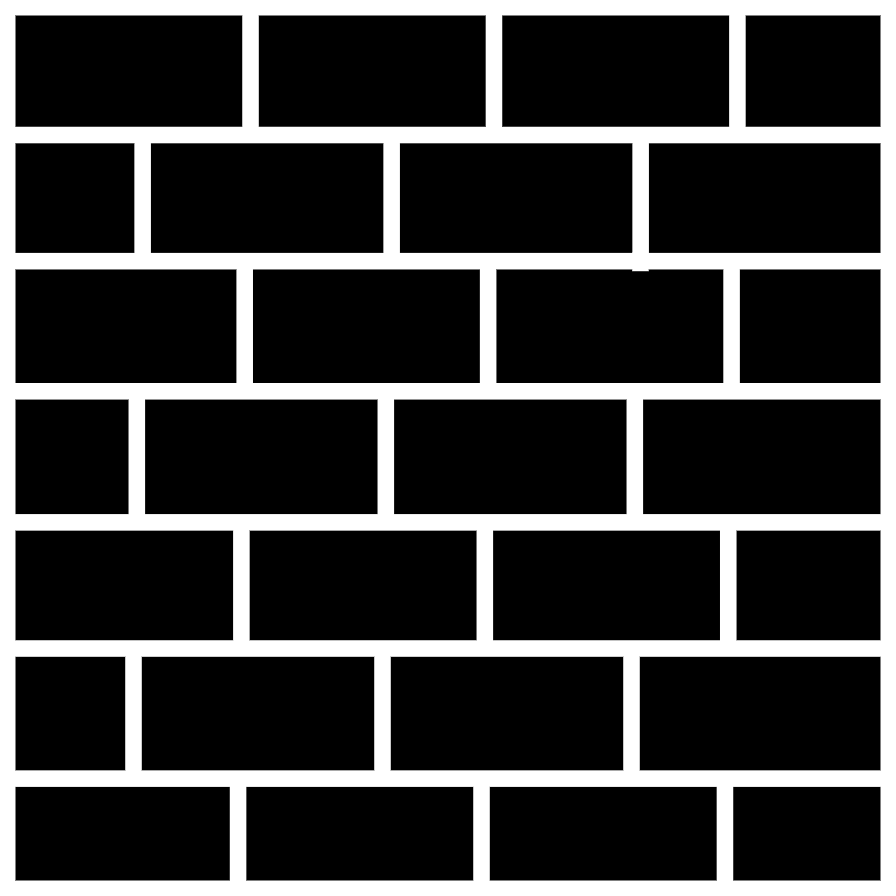
Reproduce this pattern procedurally as a three.js fragment shader.

```glsl
// Black running-bond brick wall with white mortar joints and a white frame.
#define BRICK vec3(0.0)
#define MORTAR vec3(1.0)
#define JOINT 0.0185        // mortar width
#define FRAME 0.0173        // outer border width
#define COURSE 0.1441       // mean course height
#define FIRST_BED 0.1507    // first bed joint, measured from the top
#define EVEN_BOND vec2(0.2796, 0.2717) // first upright joint, spacing
#define ODD_BOND vec2(0.1592, 0.2779)
#define SLIP 0.0037         // leftward drift per pair of courses
#define FIRST_SLIP 0.0028   // extra drift after the first pair

varying vec2 vUv;

// Height of a bed joint; courses vary slightly in a cycle of three.
float bedJoint(float i) {
  float phase = mod(i, 3.0);
  float unevenness = phase < 0.5 ? 0.0 : (phase < 1.5 ? 0.0033 : 0.0022);
  return FIRST_BED + i * COURSE - unevenness;
}

// Signed distance to the nearest of the three upright joints in a course.
float uprightJoint(float x, float course) {
  vec2 bond = mod(course, 2.0) < 0.5 ? EVEN_BOND : ODD_BOND;
  float pair = floor(course / 2.0);
  float start = bond.x - pair * SLIP - min(pair, 1.0) * FIRST_SLIP;
  float i = clamp(floor((x - start) / bond.y + 0.5), 0.0, 2.0);
  return abs(x - start - i * bond.y) - JOINT * 0.5;
}

float box(vec2 p, vec2 halfSize) {
  vec2 d = abs(p) - halfSize;
  return max(d.x, d.y);
}

void main() {
  vec2 p = vec2(vUv.x, 1.0 - vUv.y);

  // Bed joints, counting the courses passed from the top
  float course = 0.0;
  float d = 1.0;
  for (int i = 0; i < 6; i++) {
    float bed = bedJoint(float(i));
    course += step(bed, p.y);
    d = min(d, abs(p.y - bed) - JOINT * 0.5);
  }
  d = min(d, uprightJoint(p.x, course));

  // Outer frame
  d = min(d, -box(p - 0.5, vec2(0.5 - FRAME)));

  // Small mortar overrun beneath the last joint of the second course
  d = min(d, box(p - vec2(0.7148, 0.2917), vec2(JOINT * 0.5, 0.0110)));

  float edge = max(fwidth(vUv.y), 0.00001);
  float mortar = clamp(0.5 - d / edge, 0.0, 1.0);
  gl_FragColor = vec4(mix(BRICK, MORTAR, mortar), 1.0);
}
```
